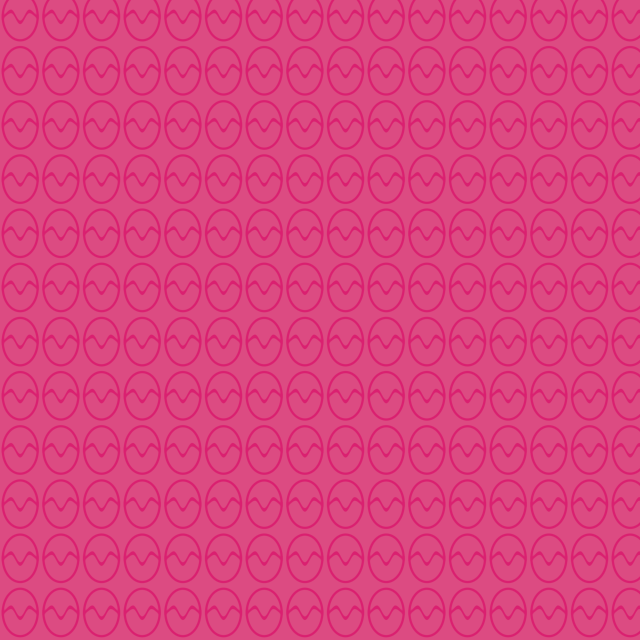
Reproduce this pattern procedurally as a WebGL 1 fragment shader.

```glsl
precision highp float;

// A grid of outlined ovals on pink, each crossed by a two-humped wave.
// The oval is an approximate ellipse distance; the wave is a cosine band
// of constant vertical thickness, blended softly into the outline.

#define CELL_SIZE vec2(0.06354, 0.08464)
#define FIRST_CENTER vec2(0.0316, 0.0430)
#define OVAL_RADII vec2(0.02728, 0.03704)
#define OVAL_HALF_LINE 0.00176
#define HUMP_X 0.0143
#define WAVE_HEIGHT 0.0085
#define WAVE_MIDDLE -0.0004
#define WAVE_HALF_LINE 0.0028
#define OUTER_DROP 0.5
#define JOIN_SOFTNESS 0.003
#define GROUND_COLOR vec3(0.863, 0.294, 0.508)
#define LINE_COLOR vec3(0.855, 0.125, 0.440)

const float PI = 3.14159265;

uniform vec2 u_resolution;

// Signed distance to an ellipse, to first order near its edge.
float ellipseDistance(vec2 p, vec2 radii) {
  float level = length(p / radii);
  float gradient = length(p / (radii * radii));
  return level * (level - 1.0) / max(gradient, 0.001);
}

// Band with a central dip, two humps and shallower outer ends.
float waveDistance(vec2 p) {
  float x = abs(p.x);
  float phase = PI * x / HUMP_X;
  float drop = WAVE_HEIGHT * (x > HUMP_X ? OUTER_DROP : 1.0);
  float y = WAVE_MIDDLE + WAVE_HEIGHT - drop * (1.0 + cos(phase));
  float slope = drop * PI / HUMP_X * sin(phase);
  float taper = 1.0 - 0.3 * smoothstep(HUMP_X, 1.9 * HUMP_X, x);
  return (abs(p.y - y) - WAVE_HALF_LINE * taper) / sqrt(1.0 + slope * slope);
}

float smoothMin(float a, float b, float softness) {
  float h = max(softness - abs(a - b), 0.0);
  return min(a, b) - h * h / (4.0 * softness);
}

void main() {
  vec2 uv = gl_FragCoord.xy / u_resolution.y;
  float pixel = 1.0 / u_resolution.y;

  // Position relative to the centre of the nearest cell
  vec2 p = (fract((uv - FIRST_CENTER) / CELL_SIZE + 0.5) - 0.5) * CELL_SIZE;

  // Outline, with the wave kept inside it
  float oval = ellipseDistance(p, OVAL_RADII);
  float outline = abs(oval) - OVAL_HALF_LINE;
  float wave = max(waveDistance(p), oval);
  float motif = smoothMin(outline, wave, JOIN_SOFTNESS);

  float ink = 1.0 - smoothstep(-0.75 * pixel, 0.75 * pixel, motif);
  gl_FragColor = vec4(mix(GROUND_COLOR, LINE_COLOR, ink), 1.0);
}
```
